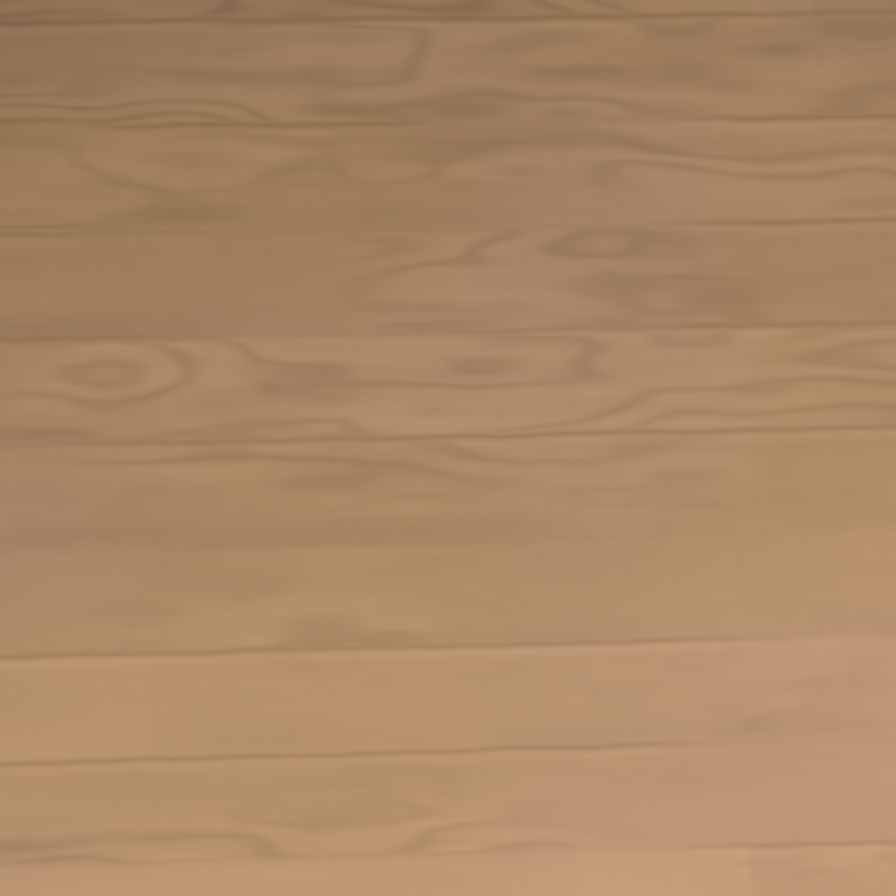
This texture is drawn by a WebGL 2 fragment shader. Its source:

```glsl
#version 300 es
precision highp float;

uniform vec2 u_resolution;
out vec4 fragColor;

// Colours
const vec3 DARK_OAK = vec3(0.57, 0.45, 0.34);
const vec3 LIGHT_OAK = vec3(0.74, 0.59, 0.46);
const vec3 OCHRE_SHIFT = vec3(0.0, 0.002, -0.016);

// Planks
const float PLANK_HEIGHT = 0.118;
const float PLANK_LENGTH = 0.85;
const float FIRST_SEAM = 0.03;
const float TILT_BOTTOM = 0.032;
const float TILT_TOP = 0.012;
const float PLANK_CONTRAST = 0.17;
const float JOINT_SOFTNESS = 0.012;

// Seams
const float SEAM_WIDTH = 0.0034;
const float SEAM_DEPTH = 0.30;
const float SEAM_GLOW = 0.13;
const float SEAM_SHADE = 0.15;

// Grain
const vec2 RING_SCALE = vec2(2.3, 11.0);
const float RING_COUNT = 5.5;
const float RING_DEPTH = 0.27;
const float STREAK_DEPTH = 0.20;
const float MOTTLE_DEPTH = 0.14;

float hash(vec2 cell) {
    uvec2 q = uvec2(ivec2(cell)) * uvec2(1597334673u, 3812015801u);
    uint n = (q.x ^ q.y) * 1597334673u;
    n = (n ^ (n >> 15)) * 2246822519u;
    n ^= n >> 13;
    return float(n >> 8) / 16777216.0;
}

float noise(vec2 p) {
    vec2 i = floor(p);
    vec2 f = fract(p);
    f = f * f * f * (f * (f * 6.0 - 15.0) + 10.0);
    float low = mix(hash(i), hash(i + vec2(1, 0)), f.x);
    float high = mix(hash(i + vec2(0, 1)), hash(i + vec2(1, 1)), f.x);
    return mix(low, high, f.y);
}

float fbm(vec2 p) {
    float sum = 0.0;
    float weight = 0.57;
    for (int octave = 0; octave < 3; octave++) {
        sum += weight * noise(p);
        p = p * 2.03 + 17.3;
        weight *= 0.5;
    }
    return sum;
}

float bell(float d, float width) {
    return exp(-d * d / (width * width));
}

// Tone of the planks in one row, blended softly at the end joints
float rowTone(float row, float x) {
    float along = x / PLANK_LENGTH + hash(vec2(row, 71.0));
    float plank = floor(along);
    float joint = smoothstep(1.0 - JOINT_SOFTNESS, 1.0, along - plank);
    return mix(hash(vec2(plank, row)), hash(vec2(plank + 1.0, row)), joint) - 0.5;
}

// Broad light, falling off towards the upper corners
float lighting(vec2 p) {
    float tone = 0.02 + 0.86 * (1.0 - p.y) + 0.27 * p.x;
    tone += 0.14 * (noise(p * vec2(2.0, 3.0) + 5.0) - 0.5);
    float corner = length((p - vec2(0.55, 0.4)) * vec2(0.9, 1.0));
    return tone - 0.25 * smoothstep(0.5, 0.9, corner) * smoothstep(0.5, 1.0, p.y);
}

// Arched rings and drawn-out streaks, confined to irregular patches
float grain(vec2 p, float row) {
    vec2 q = p + vec2(row * 3.7, row * 0.31);
    float patchy = smoothstep(0.46, 0.76, noise(q * vec2(2.2, 7.0) + 31.0));
    float field = fbm(q * RING_SCALE) * RING_COUNT;
    field += 0.25 * noise(q * vec2(18.0, 50.0));
    float ring = pow(0.5 + 0.5 * cos(6.2832 * field), 2.0) - 0.375;
    float streak = fbm(q * vec2(4.0, 48.0) + 9.0) - 0.5;
    float mottle = fbm(q * vec2(5.0, 19.0) + 53.0) - 0.5;
    return -RING_DEPTH * ring * (0.06 + 0.94 * patchy)
        + STREAK_DEPTH * streak * (0.35 + patchy)
        + MOTTLE_DEPTH * mottle;
}

// Dark gap, lit lip below it and stained wood above it
float seam(float d, float index, float x) {
    float strength = smoothstep(0.2, 0.75, noise(vec2(x * 3.2, index * 7.0 + 3.0)));
    float stain = smoothstep(0.35, 0.8, noise(vec2(x * 2.5 + 40.0, index * 5.0)));
    return strength * (SEAM_GLOW * bell(d + 0.008, 0.006) - SEAM_DEPTH * bell(d, SEAM_WIDTH))
        - SEAM_SHADE * stain * bell(d - 0.014, 0.016);
}

void main() {
    vec2 p = gl_FragCoord.xy / u_resolution;

    // Plank coordinates, tilted and slightly wavy
    float lift = p.x * mix(TILT_BOTTOM, TILT_TOP, p.y);
    float wave = 0.005 * (fbm(p * vec2(14.0, 6.0)) - 0.5);
    float across = (p.y - lift - FIRST_SEAM + wave) / PLANK_HEIGHT;
    float index = round(across);
    float d = (across - index) * PLANK_HEIGHT;

    // Tone is zero for dark oak and one for light oak
    float side = smoothstep(-0.004, 0.004, d);
    float tone = lighting(p);
    tone += PLANK_CONTRAST * mix(rowTone(index - 1.0, p.x), rowTone(index, p.x), side);
    tone += grain(vec2(p.x, p.y - lift), floor(across)) * smoothstep(0.0, 0.009, abs(d));
    tone += seam(d, index, p.x);
    tone += 0.035 * (noise(p * vec2(70.0, 110.0)) - 0.5);

    vec3 colour = mix(DARK_OAK, LIGHT_OAK, tone);
    colour += OCHRE_SHIFT * smoothstep(0.3, 0.8, noise(p * vec2(3.0, 5.0) + 12.0));
    fragColor = vec4(colour, 1.0);
}
```
